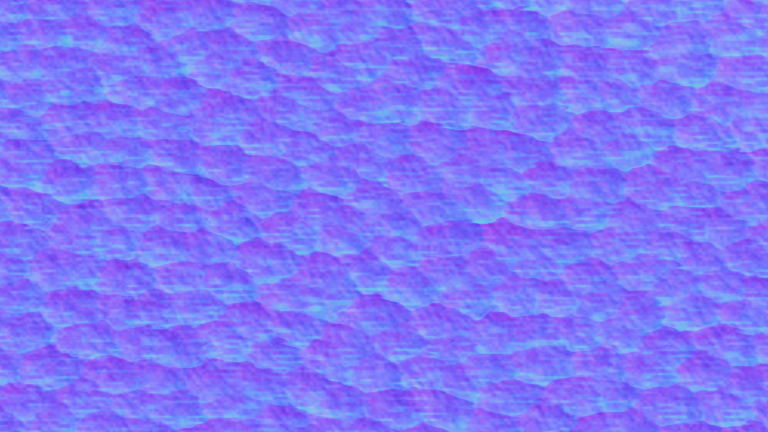
This texture map is drawn by a WebGL 1 fragment shader. Its source:

```glsl
precision highp float;
// Normal map of a hide with shallow, wide cells, ragged creases and fine streaks.
uniform vec2 u_resolution;

float hash(vec2 p) {
  return fract(sin(dot(p, vec2(127.1, 311.7))) * 43758.55);
}

vec2 hash2(vec2 p) {
  return vec2(hash(p), hash(p + 37.3));
}

// Smooth value noise in 0..1
float noise(vec2 p) {
  vec2 cell = floor(p);
  vec2 f = fract(p);
  f = f * f * (3.0 - 2.0 * f);
  float low = mix(hash(cell), hash(cell + vec2(1.0, 0.0)), f.x);
  float high = mix(hash(cell + vec2(0.0, 1.0)), hash(cell + vec2(1.0, 1.0)), f.x);
  return mix(low, high, f.y);
}

// Layered sines that bend the rows of cells
vec2 bend(vec2 p, float amount) {
  vec2 wave = sin(p.yx * vec2(9.0, 5.3) + vec2(0.7, 2.1));
  wave += 0.5 * sin(p.yx * vec2(21.0, 17.0) + p * 8.0 + vec2(3.2, 0.4));
  return p + amount * wave;
}

// Small shifts that break up the crease lines
vec2 fray(vec2 p, vec2 amount) {
  vec2 q = p * vec2(38.0, 110.0);
  return p + amount * (vec2(noise(q + 19.0), noise(q + 53.0)) - 0.5);
}

// Cellular noise: xy = softened offset from the cell centre, z = crease strength
vec3 hideCells(vec2 p, float jitter, float sharpness) {
  vec2 base = floor(p);
  vec2 offsetSum = vec2(0.0);
  float weightSum = 0.0;
  float nearest = 9.0;
  float second = 9.0;
  for (int y = -1; y <= 1; y++) {
    for (int x = -1; x <= 1; x++) {
      vec2 id = base + vec2(float(x), float(y));
      float stagger = 0.5 * mod(id.y, 2.0) - 0.25;
      vec2 offset = p - id - 0.5 - jitter * (hash2(id) - 0.5);
      offset.x -= stagger;
      float d2 = dot(offset, offset);
      float weight = exp(-sharpness * d2);
      offsetSum += offset * weight;
      weightSum += weight;
      second = min(second, max(nearest, d2));
      nearest = min(nearest, d2);
    }
  }
  float crease = exp(-9.0 * (sqrt(second) - sqrt(nearest)));
  return vec3(offsetSum / max(weightSum, 1e-6), crease);
}

// Slope of hollow cells, with a steep lip on the lower side of each
vec2 cellSlope(vec3 cell, vec2 depth, float lip) {
  float lowerSide = smoothstep(0.25, -0.35, cell.y);
  return -depth * cell.xy + vec2(-0.1, 1.0) * lip * cell.z * lowerSide;
}

// Fine wrinkles running along one direction
vec2 wrinkleSlope(vec2 p, vec2 along, vec2 frequency, float depth) {
  vec2 across = vec2(-along.y, along.x);
  vec2 q = vec2(dot(p, along), dot(p, across)) * frequency;
  return across * depth * (noise(q) - 0.5);
}

void main() {
  vec2 p = gl_FragCoord.xy / u_resolution.y;

  // Large cells, tilted slightly down to the right, with smaller folds inside
  vec2 q = fray(bend(p, 0.011), vec2(0.016, 0.012));
  q.y += 0.12 * q.x;
  vec3 large = hideCells(q * vec2(8.8, 14.2), 0.66, 14.0);
  vec3 small = hideCells(q * vec2(19.0, 27.0) + 5.7, 0.8, 12.0);
  vec2 slope = vec2(0.0, -0.135);
  slope += cellSlope(large, vec2(0.23, 0.38), 0.32);
  slope += cellSlope(small, vec2(0.10, 0.10), 0.08);

  // Diagonal wrinkles and small grain
  slope += wrinkleSlope(p, vec2(0.76, -0.65), vec2(42.0, 110.0), 0.26);
  slope += wrinkleSlope(p + 3.1, vec2(0.45, -0.89), vec2(38.0, 100.0), 0.18);
  slope += 0.19 * (vec2(noise(p * 140.0), noise(p * 140.0 + 41.0)) - 0.5);

  // Thin horizontal streaks, strongest low in the cells
  float streak = noise(p * vec2(26.0, 142.0) + 11.0);
  float streakShare = mix(0.09, 0.26, smoothstep(0.2, -0.4, large.y));
  slope.y += 0.22 * (streak - 0.5);
  slope.y += streakShare * smoothstep(0.5, 0.92, streak);

  // Faint unevenness and a lighter upper right corner
  slope.y += 0.05 * (noise(p * 3.5 + 8.0) - 0.5);
  slope += vec2(0.05, 0.10) * smoothstep(2.1, 2.8, p.x + p.y);
  slope.x -= 0.08 * slope.y;

  // Ease off the steepest upward slopes
  float rise = max(slope.y, 0.0);
  slope.y = min(slope.y, 0.0) + rise / sqrt(1.0 + 1.8 * rise * rise);

  // Encode the normal as colour
  float facing = sqrt(max(1.0 - dot(slope, slope), 0.0));
  vec3 color = 0.5 + 0.5 * vec3(slope, facing);
  gl_FragColor = vec4(color * vec3(1.0, 1.0, 0.987), 1.0);
}
```
